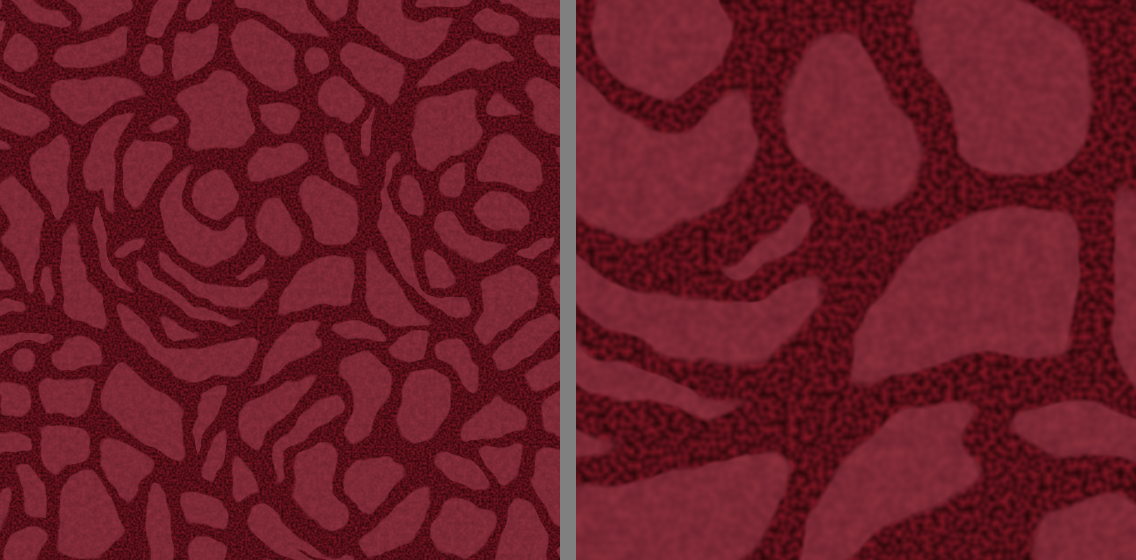
Left, the full canvas; right, a detail of the centre.
Give the GLSL for this pattern, as a Shadertoy shader.

```glsl
// Plush floral damask: rose petals curving round flower hearts, divided by dark grainy veins.

const float PETALS = 9.4;       // petals across the canvas
const float VEIN = 0.088;       // half width of a vein, in petal units
const float ROUNDING = 12.0;    // lower values give rounder petal corners

const vec3 ROSE_SHADE = vec3(0.445, 0.138, 0.185);
const vec3 ROSE_LIGHT = vec3(0.545, 0.180, 0.232);
const vec3 WINE_SHADE = vec3(0.235, 0.035, 0.055);
const vec3 WINE_LIGHT = vec3(0.435, 0.072, 0.120);

// Flower hearts in canvas units
const vec2 HEARTS[6] = vec2[6](
    vec2(0.41, 0.64), vec2(0.07, 0.07), vec2(1.02, 0.03),
    vec2(0.90, 0.66), vec2(0.12, 1.08), vec2(0.62, 0.16));

vec2 hash2(vec2 p) {
    vec3 h = fract(vec3(p.xyx) * vec3(0.1031, 0.1030, 0.0973));
    h += dot(h, h.yzx + 33.33);
    return fract((h.xx + h.yz) * h.zy);
}

float cornerSlope(vec2 cell, vec2 offset) {
    float angle = 6.2832 * hash2(cell + 61.0).x;
    return dot(vec2(cos(angle), sin(angle)), offset);
}

// Gradient noise, roughly -0.7 to 0.7
float gradientNoise(vec2 p) {
    vec2 i = floor(p), f = p - i;
    vec2 u = f * f * f * (f * (f * 6.0 - 15.0) + 10.0);
    vec2 e = vec2(1.0, 0.0);
    return mix(
        mix(cornerSlope(i, f), cornerSlope(i + e, f - e), u.x),
        mix(cornerSlope(i + e.yx, f - e.yx), cornerSlope(i + e.xx, f - e.xx), u.x),
        u.y);
}

vec2 warp(vec2 p, float frequency, float amount) {
    vec2 q = p * frequency;
    return p + amount * vec2(gradientNoise(q + 17.3), gradientNoise(q + 83.7));
}

vec2 nearestHeart(vec2 site) {
    vec2 best = HEARTS[0] * PETALS;
    for (int i = 1; i < 6; i++) {
        vec2 heart = HEARTS[i] * PETALS;
        if (distance(site, heart) < distance(site, best)) best = heart;
    }
    return best;
}

// Distance to one petal's seed (x) and its slope (yz), stretched along rings round its heart
vec3 petalField(vec2 p, vec2 cell) {
    vec2 site = cell + 0.08 + 0.84 * hash2(cell + 7.0);
    vec2 traits = hash2(cell + 131.0);
    vec2 heart = nearestHeart(site);
    float stretch = mix(-0.25, 0.85, traits.x);
    float across = exp(2.0 * stretch), along = exp(-2.0 * stretch);
    vec2 d = p - site, arm = p - heart;
    float radius = max(length(arm), 0.001);
    float dr = radius - distance(site, heart);
    float f = sqrt(along * dot(d, d) + (across - along) * dr * dr + 0.0001);
    vec2 slope = (along * d + (across - along) * dr * arm / radius) / f;
    return vec3(f - 0.35 * traits.y, slope);
}

// Distance to the nearest border between petals, with rounded corners
float veinDistance(vec2 p) {
    vec2 base = floor(p), owner = base;
    vec3 nearest = vec3(100.0, 0.0, 0.0);
    for (int y = -3; y <= 3; y++)
    for (int x = -3; x <= 3; x++) {
        vec2 cell = base + vec2(x, y);
        vec3 field = petalField(p, cell);
        if (field.x < nearest.x) { nearest = field; owner = cell; }
    }
    float sum = 0.0;
    for (int y = -3; y <= 3; y++)
    for (int x = -3; x <= 3; x++) {
        vec2 cell = base + vec2(x, y);
        if (distance(cell, owner) < 0.5) continue;
        vec3 field = petalField(p, cell);
        float gap = (field.x - nearest.x) / max(distance(field.yz, nearest.yz), 0.3);
        sum += exp(-ROUNDING * gap);
    }
    return -log(max(sum, 0.00001)) / ROUNDING;
}

// Flecked cloth: a colour ramp driven by coarse and fine noise
vec3 cloth(vec2 p, vec3 shade, vec3 light, vec2 frequency, vec2 strength) {
    float fleck = strength.x * gradientNoise(p * frequency.x)
                + strength.y * gradientNoise(p * frequency.y + 41.0);
    return mix(shade, light, clamp(0.5 + fleck, -0.25, 1.3));
}

void mainImage(out vec4 fragColor, in vec2 fragCoord) {
    float canvas = min(iResolution.x, iResolution.y);
    vec2 uv = fragCoord / canvas;

    // Hand-cut outlines: broad sway, then ragged edges
    vec2 p = warp(uv, 5.0, 0.045);
    p = warp(p, 19.0, 0.012);
    p = warp(p, 48.0, 0.005);

    // Veins of uneven width
    float width = VEIN + 0.05 * gradientNoise(uv * 9.0 + 5.0);
    float soft = PETALS * max(0.0022, 0.8 / canvas);
    float petal = smoothstep(-soft, soft, veinDistance(p * PETALS) - width);

    // Smooth rose pile over coarse, sparkling wine ground
    vec3 rose = cloth(uv, ROSE_SHADE, ROSE_LIGHT, vec2(85.0, 190.0), vec2(0.55, 0.6));
    vec3 wine = cloth(uv, WINE_SHADE, WINE_LIGHT, vec2(150.0, 235.0), vec2(0.4, 1.2));
    fragColor = vec4(mix(wine, rose, petal), 1.0);
}
```
